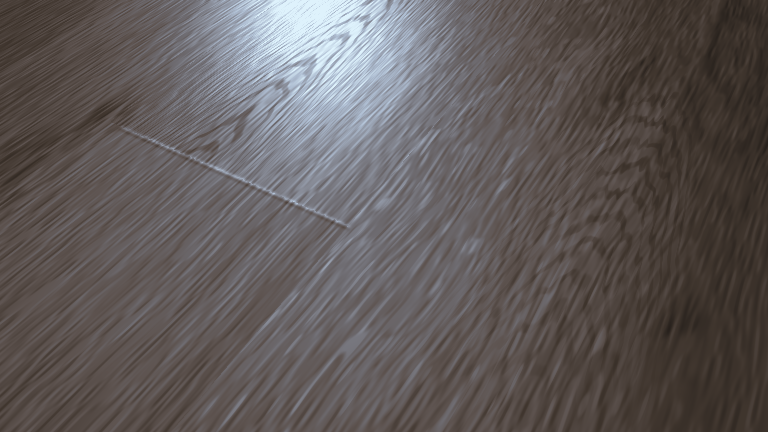
Give the GLSL for this texture, as a Shadertoy shader.

```glsl
// Oak floor planks seen at a slant, with cool window light glancing off the top.
// Points are projected onto the floor plane, where grain, growth rings and joints
// are laid out; the resulting light level is turned into colour by a ramp.
#define VANISH vec2(2.2, 2.1)    // where the grain lines converge
#define LONG_JOINT -0.859        // across-grain place of the long joint
#define END_JOINT 0.449          // along-grain place of the short joint
#define PLANK_LEFT -1.41         // far side of the lit plank
#define JOINT_SLANT 0.195
#define PORES vec2(190.0, 72.0)  // pore density across and along the grain
#define PORE_RELIEF 0.85
#define STREAKS 0.42
#define GLOW 3.6
#define HAZE 1.7

float hash(vec2 p) {
    vec3 q = fract(vec3(p.xyx) * 0.1031);
    q += dot(q, q.yzx + 33.33);
    return fract((q.x + q.y) * q.z);
}

float noise(vec2 p) {
    vec2 i = floor(p), f = fract(p);
    f = f * f * (3.0 - 2.0 * f);
    return mix(mix(hash(i), hash(i + vec2(1, 0)), f.x),
               mix(hash(i + vec2(0, 1)), hash(i + vec2(1, 1)), f.x), f.y);
}

float bell(vec2 d) { return exp(-0.5 * dot(d, d)); }

float pores(vec2 g) {
    float n = 0.65 * noise(g * PORES) + 0.35 * noise(g * PORES * vec2(1.35, 0.7) + 37.0);
    return smoothstep(0.28, 0.72, n);
}

// Signed distance to the line a-b (x) and position along it (y)
vec2 lineCoords(vec2 p, vec2 a, vec2 b) {
    vec2 d = b - a, q = p - a;
    return vec2((d.x * q.y - d.y * q.x) / length(d), dot(q, d) / dot(d, d));
}

vec3 woodRamp(float level) {
    vec3 stops[6] = vec3[6](vec3(0.25, 0.21, 0.18), vec3(0.365, 0.325, 0.31),
                            vec3(0.43, 0.42, 0.44), vec3(0.55, 0.57, 0.62),
                            vec3(0.68, 0.74, 0.82), vec3(0.87, 0.95, 0.99));
    vec3 c = stops[0] * (1.0 + 0.35 * clamp(level, -1.6, 0.0));
    for (int i = 1; i < 6; i++)
        c = mix(c, stops[i], clamp(level - float(i - 1), 0.0, 1.0));
    return c;
}

// Soft light falling on the floor
float lighting(vec2 p) {
    float left = smoothstep(1.8, 0.6, p.x);
    float base = mix(-0.25, 0.5, left) - 0.55 * smoothstep(0.6, 0.0, p.x) * smoothstep(0.35, 1.0, p.y);
    float core = bell((p - vec2(0.745, 1.0)) / vec2(0.18, 0.21));
    vec2 d = p - vec2(0.765, 0.59);
    return base + GLOW * core + HAZE * bell(d / vec2(0.43, d.y > 0.0 ? 0.53 : 0.42));
}

// Nested arches of the flat-sawn figure, one where the ring lines run
float arches(float field, float count, float wobble) {
    return smoothstep(0.1, 0.9, sin(6.2832 * (field * count + wobble)));
}

float knots(vec2 p, vec2 g) {
    vec3 spots[5] = vec3[5](vec3(0.06, 0.61, 0.09), vec3(0.25, 0.73, 0.04),
                            vec3(1.48, 0.855, 0.035), vec3(1.43, 0.76, 0.04),
                            vec3(1.56, 0.235, 0.06));
    float dark = 0.0;
    for (int i = 0; i < 5; i++) {
        vec2 d = p - spots[i].xy;
        d = mat2(0.85, -0.53, 0.53, 0.85) * d / spots[i].z;
        dark += bell(d * vec2(0.9, 1.6));
    }
    return dark * (0.2 + smoothstep(0.35, 0.75, noise(g * vec2(85.0, 50.0))));
}

void mainImage(out vec4 fragColor, in vec2 fragCoord) {
    vec2 p = fragCoord / iResolution.y;

    // Floor coordinates: x across the grain, y along it
    float depth = VANISH.y - p.y;
    vec2 g = vec2((p.x - VANISH.x) / depth, 1.0 / depth);
    float across = (g.x - LONG_JOINT) * depth * 0.76;
    float along = g.y + JOINT_SLANT * g.x - END_JOINT;
    float leftSide = smoothstep(0.003, -0.003, across);
    float litPlank = leftSide * smoothstep(-0.002, 0.002, along) * smoothstep(-0.01, 0.01, g.x - PLANK_LEFT);
    float lowerPlank = leftSide - litPlank;

    float level = lighting(p);
    level -= 0.4 * lowerPlank * smoothstep(0.2, 0.7, p.x) * smoothstep(0.85, 0.6, p.y);

    // Each plank has its own grain, wandering a little
    vec2 w = g + 8.0 + vec2(3.7, 1.9) * step(0.5, litPlank) + vec2(6.3, 4.1) * step(0.5, lowerPlank);
    w.x += (noise(g * vec2(9.0, 14.0)) - 0.5) * mix(0.022, 0.008, leftSide);
    level += STREAKS * (noise(w * vec2(22.0, 4.0)) + 0.7 * noise(w * vec2(80.0, 14.0)) - 0.85);

    // Embossed pores: light catches one flank, dashes glint on the right
    vec2 q = w * vec2(mix(0.84, 1.0, leftSide > 0.5 ? 1.0 : 0.0), 1.0);
    float relief = pores(q) - 0.65 * pores(q + vec2(0.0038, 0.002)) - 0.175;
    level += PORE_RELIEF * relief * mix(0.6, 1.0, smoothstep(0.0, 1.8, level));
    float glint = smoothstep(0.68, 0.9, noise(q * vec2(170.0, 55.0) + 91.0));
    level += 0.6 * glint * (1.0 - leftSide) * smoothstep(1.75, 1.2, p.x);

    // Narrow arches on the lit plank
    float wobble = 0.5 * noise(g * vec2(40.0, 25.0)) + 0.35 * noise(g * vec2(150.0, 70.0));
    float du = g.x + 1.197;
    float figure = arches(g.y + 25.0 * du * du, 27.0, wobble);
    level -= 1.1 * figure * litPlank * exp(-du * du / 0.018) * smoothstep(0.62, 0.72, g.y);

    // Broad arches on the right plank, closing below the knots
    du = g.x + 0.505;
    float field = g.y + 9.0 * du * du;
    figure = arches(field, 38.0, 1.3 * wobble) - 0.4;
    float archMask = exp(-du * du / 0.024) * smoothstep(0.8, 0.74, field) * smoothstep(0.44, 0.6, g.y);
    level -= 0.55 * figure * archMask * (1.0 - leftSide) * (0.4 + 0.9 * noise(w * vec2(90.0, 40.0)));

    // Oval rings near the right edge, then scattered dark knots
    float oval = length((p - vec2(1.71, 0.87)) / vec2(0.085, 0.15));
    level -= exp(-0.22 * oval * oval) * (0.2 + 0.25 * sin(oval * 8.0 + 5.0 * wobble));
    level -= 0.75 * knots(p, g);

    // Bevelled short joint: bright lip over a thin shadow
    vec2 s = lineCoords(p, vec2(0.282, 0.706), vec2(0.806, 0.477));
    float span = smoothstep(-0.02, 0.02, s.y) * smoothstep(1.02, 0.99, s.y);
    float wear = 0.6 + 0.7 * noise(vec2(s.y * 30.0, 3.0));
    level += span * (1.1 * wear * bell(vec2(s.x / 0.003, 0)) - 0.7 * bell(vec2((s.x + 0.007) / 0.003, 0)));

    // Long joint: clear beside the lit plank, faint elsewhere
    float reach = mix(0.3, 1.0, smoothstep(0.46, 0.5, p.y)) * smoothstep(0.8, 0.56, p.y);
    level += reach * (0.8 * bell(vec2((across - 0.002) / 0.003, 0)) - 0.4 * bell(vec2((across + 0.007) / 0.004, 0)));

    fragColor = vec4(woodRamp(level), 1.0);
}
```
